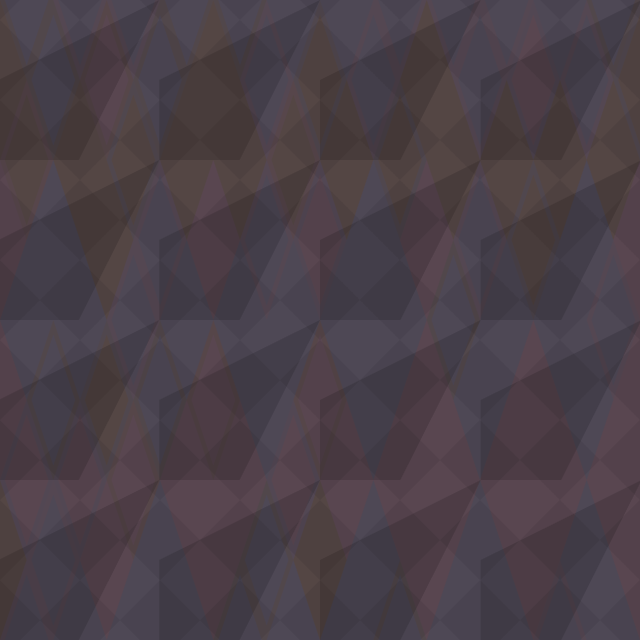
A three.js fragment shader for this pattern:

```glsl
varying vec2 vUv;

const float REPEATS = 4.0;
const float SAMPLE_SPREAD = 0.0018;
const vec3 SLATE = vec3(0.285, 0.263, 0.312);
const vec3 MAUVE = vec3(0.325, 0.256, 0.293);
const vec3 UMBER = vec3(0.307, 0.256, 0.250);

float hash(vec2 p) {
  return fract(sin(dot(p, vec2(127.1, 311.7))) * 43758.5453);
}

vec3 pickTint(float choice) {
  return choice < 0.33 ? SLATE : (choice < 0.66 ? MAUVE : UMBER);
}

// Lozenges on tile borders share a row tint; those between alternate cool and warm
vec3 lozengeTint(vec2 cell) {
  float column = cell.x + cell.y + 1.0;
  float row = cell.x - cell.y;
  if (mod(row, 2.0) < 0.5) {
    if (mod(row, 4.0) < 0.5) return SLATE;
    return row > 0.0 ? UMBER : MAUVE;
  }
  if (mod(column, 4.0) > 1.0) return SLATE;
  return hash(cell + 3.7) < 0.5 ? MAUVE : UMBER;
}

// Tall harlequin grid with faint slivers along some edges
vec3 harlequin(vec2 p, float stretch, float sliver) {
  vec2 grid = vec2(stretch * p.x + p.y, stretch * p.x - p.y);
  vec2 cell = floor(grid);
  vec2 inset = 0.5 - abs(fract(grid) - 0.5);
  vec3 tint = lozengeTint(cell);
  float edge = step(min(inset.x, inset.y), sliver) * step(0.4, hash(cell));
  return mix(tint, pickTint(hash(cell + 19.3)), 0.6 * edge);
}

// Checker of squares turned by 45 degrees: 0 or 1
float diamondChecker(vec2 p, float count) {
  vec2 cell = floor(vec2(p.x + p.y, p.x - p.y) * count);
  return mod(cell.x + cell.y, 2.0);
}

// Kite from the lower left corner to a tip at the upper right
float kite(vec2 p) {
  return step(p.y, 0.5 + 0.5 * p.x) * step(p.x, 0.5 + 0.5 * p.y);
}

vec3 pattern(vec2 uv) {
  vec2 p = (uv - 0.5) * REPEATS;
  vec3 color = harlequin(p, 3.0, 0.09);
  float checker = diamondChecker(p + vec2(0.0, 0.125), 2.0);
  float shadow = kite(fract(p * vec2(0.995, 1.0)));
  color *= mix(1.05, 0.98, checker);
  return color * mix(1.02, 0.88, shadow);
}

void main() {
  // Average nearby samples to smooth every edge
  vec3 sum = vec3(0.0);
  for (int y = -1; y <= 1; y++) {
    for (int x = -1; x <= 1; x++) {
      sum += pattern(vUv + vec2(float(x), float(y)) * SAMPLE_SPREAD / 3.0);
    }
  }
  gl_FragColor = vec4(sum / 9.0, 1.0);
}
```
